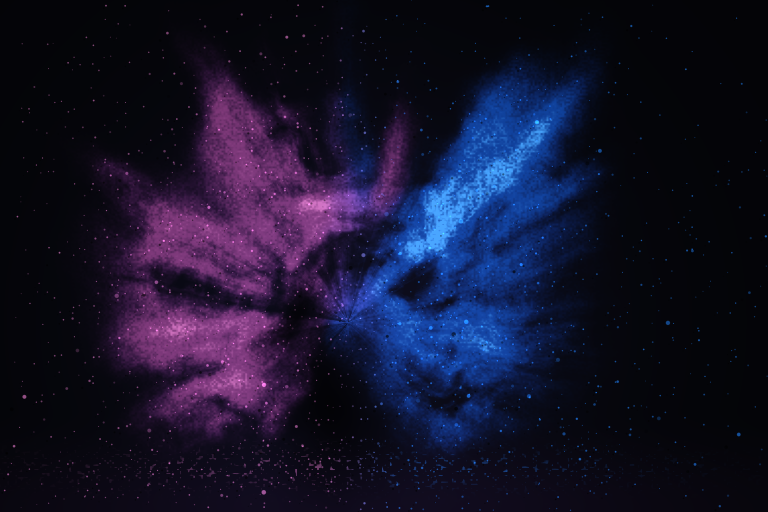
Write a Shadertoy shader that draws this background.

```glsl
const vec2 ORIGIN = vec2(0.68, 0.37);          // heart of the burst
const vec3 NIGHT = vec3(0.014, 0.016, 0.028);
const vec3 HALO = vec3(0.035, 0.034, 0.085);
const vec3 FLOOR_TINT = vec3(0.040, 0.016, 0.058);
const vec3 PINK_DEEP = vec3(0.15, 0.05, 0.17);
const vec3 PINK_MID = vec3(0.46, 0.19, 0.41);
const vec3 PINK_LIGHT = vec3(0.78, 0.41, 0.67);
const vec3 BLUE_DEEP = vec3(0.02, 0.09, 0.27);
const vec3 BLUE_MID = vec3(0.04, 0.23, 0.56);
const vec3 BLUE_LIGHT = vec3(0.25, 0.61, 0.93);
const float FLOOR_Y = 0.10;
const float GRAIN_SCALE = 260.0;
const float GRAIN_AMOUNT = 0.45;
const int SPECK_LAYERS = 4;

float hash(vec2 p) {
    return fract(sin(dot(p, vec2(127.1, 311.7))) * 43758.545);
}

float noise(vec2 p) {
    vec2 i = floor(p), f = fract(p);
    f = f * f * (3.0 - 2.0 * f);
    return mix(mix(hash(i), hash(i + vec2(1, 0)), f.x),
               mix(hash(i + vec2(0, 1)), hash(i + vec2(1, 1)), f.x), f.y);
}

float fbm(vec2 p) {
    float sum = 0.0, amp = 0.5;
    for (int i = 0; i < 6; i++) {
        sum += amp * noise(p);
        p = mat2(1.6, 1.2, -1.2, 1.6) * p + 7.3;
        amp *= 0.5;
    }
    return sum;
}

// Soft ellipse, its long axis turned by an angle in degrees
float puff(vec2 p, vec2 centre, float degrees, vec2 radii) {
    float a = radians(degrees), c = cos(a), s = sin(a);
    vec2 q = mat2(c, -s, s, c) * (p - centre) / radii;
    return exp(-dot(q, q));
}

float pinkMass(vec2 p) {
    float m = 1.1 * puff(p, vec2(0.46, 0.46), 155.0, vec2(0.17, 0.12));
    m += 1.1 * puff(p, vec2(0.59, 0.61), 115.0, vec2(0.16, 0.065));
    m += 0.7 * puff(p, vec2(0.47, 0.70), 117.0, vec2(0.15, 0.042));
    m += 0.6 * puff(p, vec2(0.35, 0.58), 143.0, vec2(0.15, 0.033));
    m += 0.8 * puff(p, vec2(0.44, 0.23), 52.0, vec2(0.16, 0.075));
    m += 0.6 * puff(p, vec2(0.57, 0.23), 57.0, vec2(0.14, 0.027));
    m += 0.7 * puff(p, vec2(0.37, 0.37), 5.0, vec2(0.11, 0.07));
    m += 0.4 * puff(p, vec2(0.555, 0.80), 105.0, vec2(0.13, 0.018));
    m += 0.2 * puff(p, vec2(0.64, 0.76), 94.0, vec2(0.14, 0.015));
    m += 0.5 * puff(p, vec2(0.74, 0.66), 71.0, vec2(0.15, 0.035));
    return m + 0.5 * puff(p, vec2(0.61, 0.43), 40.0, vec2(0.05, 0.03));
}

float blueMass(vec2 p) {
    float m = 1.5 * puff(p, vec2(0.80, 0.54), 52.0, vec2(0.12, 0.05));
    m += 0.9 * puff(p, vec2(0.95, 0.66), 50.0, vec2(0.18, 0.075));
    m += 0.7 * puff(p, vec2(0.90, 0.47), 15.0, vec2(0.18, 0.12));
    m += 0.6 * puff(p, vec2(0.95, 0.35), -20.0, vec2(0.14, 0.09));
    m += 0.7 * puff(p, vec2(0.89, 0.22), -42.0, vec2(0.16, 0.08));
    m += 0.5 * puff(p, vec2(1.03, 0.74), 47.0, vec2(0.10, 0.022));
    m += 0.4 * puff(p, vec2(1.06, 0.61), 33.0, vec2(0.11, 0.025));
    m += 0.4 * puff(p, vec2(0.94, 0.77), 59.0, vec2(0.12, 0.030));
    m += 0.25 * puff(p, vec2(0.67, 0.68), 94.0, vec2(0.22, 0.04));
    return m + 0.7 * puff(p, vec2(0.695, 0.35), 80.0, vec2(0.05, 0.02));
}

vec3 powder(float d, vec3 deep, vec3 mid, vec3 light) {
    vec3 col = deep * smoothstep(0.0, 0.32, d);
    col = mix(col, mid, smoothstep(0.18, 0.62, d));
    return mix(col, light, smoothstep(0.60, 1.15, d));
}

// One jittered dot per cell, rarer away from the burst
float specks(vec2 p, float scale, float chance, float radius) {
    vec2 cell = floor(p * scale);
    vec2 jitter = vec2(hash(cell + 3.1), hash(cell + 8.7));
    vec2 centre = (cell + 0.25 + 0.5 * jitter) / scale;
    float pixel = 0.7 / iResolution.y;
    float size = radius * mix(0.35, 1.0, hash(cell + 5.9));
    float near = exp(-3.2 * dot(centre - ORIGIN, centre - ORIGIN));
    float dotMask = 1.0 - smoothstep(size - pixel, size + pixel, length(p - centre));
    return dotMask * step(hash(cell + 1.3), chance * near) * mix(0.3, 1.0, jitter.x);
}

void mainImage(out vec4 fragColor, in vec2 fragCoord) {
    vec2 p = (fragCoord - 0.5 * iResolution.xy) / iResolution.y + vec2(0.75, 0.5);
    vec2 away = p - ORIGIN;
    float r = length(away);
    vec2 dir = away / max(r, 0.001);

    // Billows and radial streaks
    vec2 warp = vec2(fbm(p * 6.0), fbm(p * 6.0 + 31.0)) - 0.48;
    vec2 q = p * 8.0 + 1.6 * warp;
    float billow = fbm(q);
    float relief = billow - fbm(q + vec2(0.12, -0.28));
    float rays = fbm(dir * (5.0 + 1.5 * r) + 0.7 * warp + 12.0);
    float texture01 = smoothstep(0.26, 0.70, mix(billow, rays, 0.35 + 0.35 * smoothstep(0.1, 0.5, r)));
    float grain = noise(p * GRAIN_SCALE) - 0.5;

    // Powder density, hollowed at the foot and cut by the floor
    vec2 bent = p + 0.11 * warp;
    float hollow = 0.90 * puff(bent, vec2(0.65, 0.19), 95.0, vec2(0.17, 0.10));
    hollow += 0.65 * puff(bent, vec2(0.575, 0.38), 60.0, vec2(0.09, 0.045));
    float body = (1.0 - min(hollow, 0.95)) * smoothstep(FLOOR_Y - 0.03, FLOOR_Y + 0.06, p.y + 0.2 * warp.y);
    float shade = (0.18 + 1.35 * texture01 + 1.3 * relief) * (1.0 + GRAIN_AMOUNT * grain);
    float pink = (1.0 - exp(-pinkMass(bent))) * body * shade;
    float blue = (1.0 - exp(-blueMass(bent))) * body * shade;

    // Dim room, halo and floor
    vec3 col = NIGHT + HALO * exp(-5.0 * r * r);
    col += FLOOR_TINT * (1.0 - smoothstep(0.0, 0.2, p.y)) * exp(-1.6 * away.x * away.x);
    col *= 1.0 - 0.85 * min(hollow, 1.0);
    col += powder(pink, PINK_DEEP, PINK_MID, PINK_LIGHT);
    col += powder(blue, BLUE_DEEP, BLUE_MID, BLUE_LIGHT) * (1.0 - 0.5 * clamp(pink, 0.0, 1.0));

    // Flying specks, with dark ones over the powder
    vec3 speckColor = mix(PINK_LIGHT, BLUE_LIGHT * vec3(0.4, 0.75, 0.95), smoothstep(0.62, 0.80, p.x));
    for (int i = 0; i < SPECK_LAYERS; i++) {
        float k = float(i);
        float scale = 15.0 * pow(1.75, k);
        float size = 0.0046 / (1.0 + 0.55 * k);
        col += 0.75 * speckColor * specks(p + 2.0e-3 * warp, scale, 0.28, size);
        col *= 1.0 - 0.65 * specks(p + 0.37 / scale, scale, 0.14, size);
    }

    // Fine dust settled on the floor
    float settled = exp(-pow((p.y - FLOOR_Y + 0.015) / 0.03, 2.0) - 5.0 * away.x * away.x);
    col += 0.5 * speckColor * settled * smoothstep(0.70, 0.95, noise(p * vec2(190.0, 240.0)));

    fragColor = vec4(clamp(col, 0.0, 1.0), 1.0);
}
```
